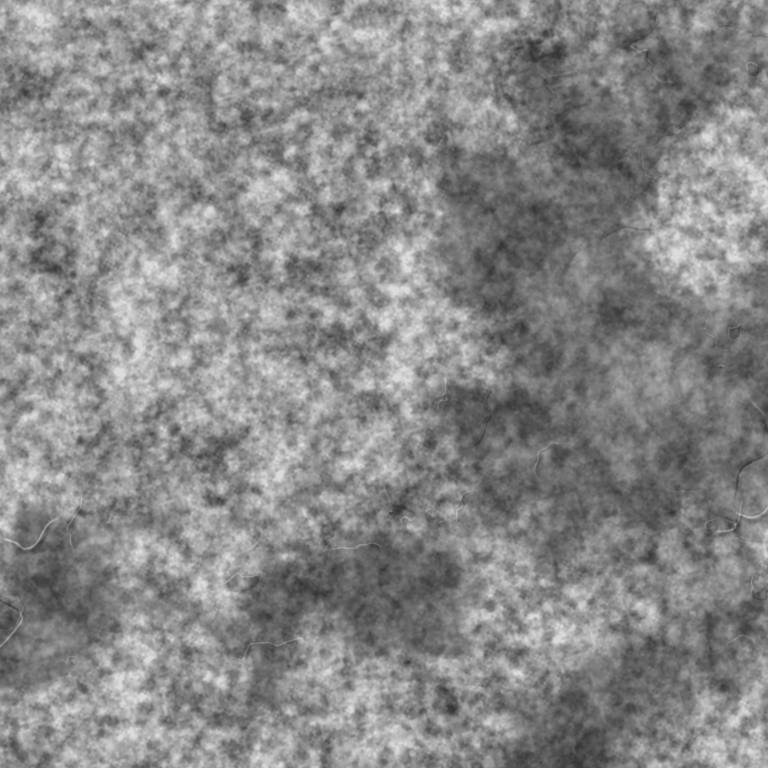
A WebGL 2 fragment shader for this texture:

```glsl
#version 300 es
precision highp float;
// Weathered grey concrete: pale speckled plaster worn into dark, ragged stains.
// Layered value noise gives stains, mottling and grain; contour lines of a
// smoother noise, lit from one side, give the rims of peeled flakes and cracks.

uniform vec2 u_resolution;
out vec4 fragColor;

const float PALE = 0.615;
const float STAIN_DEPTH = 0.2;
const vec2 LIGHT_DIR = vec2(-0.5, 0.866);

float hash(vec2 cell) {
  vec3 q = fract(vec3(cell.xyx) * vec3(0.1031, 0.1030, 0.0973));
  q += dot(q, q.yzx + 33.33);
  return fract((q.x + q.y) * q.z);
}

float valueNoise(vec2 p) {
  vec2 cell = floor(p);
  vec2 f = fract(p);
  vec2 u = f * f * f * (f * (f * 6.0 - 15.0) + 10.0);
  float low = mix(hash(cell), hash(cell + vec2(1.0, 0.0)), u.x);
  float high = mix(hash(cell + vec2(0.0, 1.0)), hash(cell + vec2(1.0)), u.x);
  return mix(low, high, u.y);
}

// Normalised fractal sum, averaging 0.5; each octave is turned to hide the grid.
float fbm(vec2 p, int octaves, float gain) {
  const mat2 TURN = mat2(1.6, 1.2, -1.2, 1.6);
  float sum = 0.0;
  float total = 0.0;
  float amp = 1.0;
  for (int i = 0; i < octaves; i++) {
    sum += amp * valueNoise(p);
    total += amp;
    amp *= gain;
    p = TURN * p + vec2(17.3, 41.7);
  }
  return sum / total;
}

vec2 warp(vec2 p, float scale, float amount) {
  vec2 offset = vec2(fbm(p * scale + 5.2, 3, 0.5), fbm(p * scale + 71.9, 3, 0.5));
  return p + amount * (offset - 0.5);
}

// Stain coverage, gathering towards the lower right.
float stainMask(vec2 p) {
  float lean = clamp(dot(p - 0.5, vec2(0.8, -0.6)), -0.35, 0.35);
  float field = fbm(warp(p, 6.0, 0.14) * 4.2 + 23.0, 6, 0.55) + 0.36 * lean;
  return smoothstep(0.45, 0.64, field);
}

float flakeField(vec2 p, float scale, float seed) {
  return fbm(p * scale + seed, 4, 0.42);
}

// Relief of one flake outline: bright towards the light, dark away from it.
float flakeRim(vec2 p, float scale, float seed, float width) {
  const float STEP = 0.001;
  float f = flakeField(p, scale, seed);
  vec2 slope = vec2(flakeField(p + vec2(STEP, 0.0), scale, seed),
                    flakeField(p + vec2(0.0, STEP), scale, seed)) - f;
  slope /= STEP;
  float steepness = max(length(slope), 0.3);
  float dist = (f - 0.53) / steepness;
  float facing = dot(slope / steepness, LIGHT_DIR);
  float rim = 1.0 - smoothstep(0.0, width, abs(dist));
  float shade = 1.0 - smoothstep(0.0, width * 3.0, abs(dist + width * 1.5));
  return rim * mix(-0.13, 0.22, smoothstep(-0.5, 0.3, facing)) - 0.07 * shade;
}

void main() {
  vec2 p = gl_FragCoord.xy / u_resolution.y;
  float stain = stainMask(p);

  // Broad clouding, then mottling inside both the pale and the stained parts
  float tone = PALE - STAIN_DEPTH * stain;
  tone += 0.16 * (fbm(p * 5.0 + 90.0, 3, 0.5) - 0.5);
  tone += 0.36 * (fbm(warp(p, 20.0, 0.03) * 17.0 + 8.0, 4, 0.6) - 0.5);

  // Small soft pits
  float pits = smoothstep(0.66, 0.8, fbm(warp(p, 14.0, 0.05) * 9.0 + 140.0, 4, 0.5));
  tone -= 0.14 * pits * (1.0 - 0.6 * stain);

  // Speckle, calmer within the stains
  float grain = fbm(p * 66.0 + 31.0, 3, 0.7) - 0.5;
  tone += grain * mix(0.62, 0.34, stain);

  // Broken flake outlines and finer wrinkles, mostly around the stains
  float broken = smoothstep(0.5, 0.62, fbm(p * 5.0 + 200.0, 3, 0.5));
  float wrinkled = smoothstep(0.5, 0.64, fbm(p * 9.0 + 260.0, 3, 0.5));
  float nearStain = smoothstep(0.0, 0.4, stain);
  tone += broken * mix(0.15, 1.0, nearStain) * flakeRim(p, 5.0, 310.0, 0.0028);
  tone += wrinkled * mix(0.1, 0.55, nearStain) * flakeRim(p, 15.0, 370.0, 0.0018);

  fragColor = vec4(vec3(clamp(tone, 0.22, 0.86)), 1.0);
}
```
